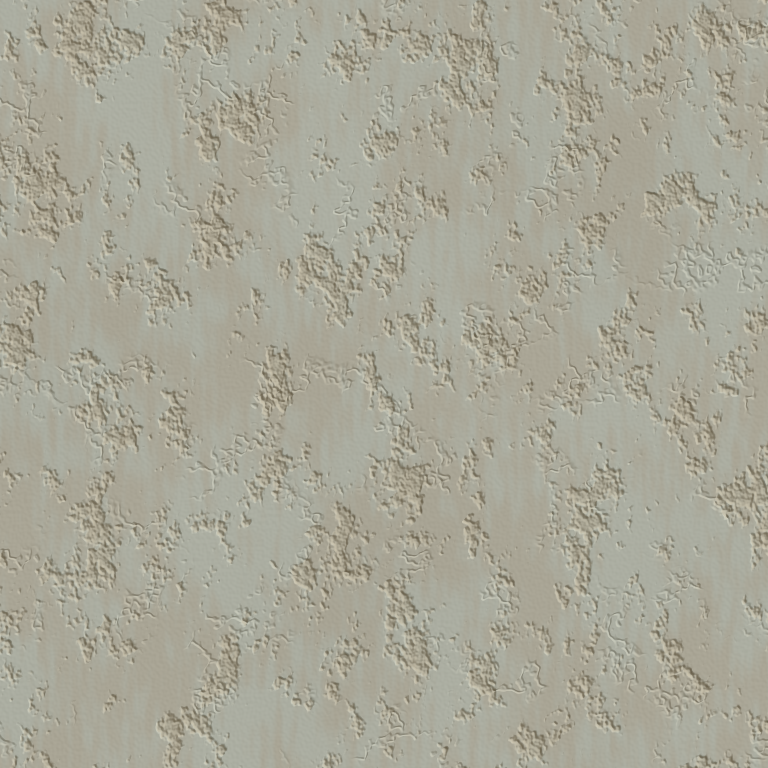
Give the GLSL for this texture, as a Shadertoy shader.

```glsl
// Weathered grey-green plaster: smooth skin broken by ragged crumbling patches and hairline cracks.

const vec3 COOL_SKIN = vec3(0.672, 0.682, 0.634);
const vec3 WARM_SKIN = vec3(0.662, 0.646, 0.584);
const vec3 PIT_EARTH = vec3(0.635, 0.605, 0.525);
const vec2 TO_LIGHT = vec2(0.68, 0.73);

// Hash without sine: a unit vector for each lattice cell
vec2 hashDirection(vec2 cell) {
    vec3 q = fract(vec3(cell.xyx) * vec3(0.1031, 0.1030, 0.0973));
    q += dot(q, q.yzx + 33.33);
    vec2 v = fract((q.xx + q.yz) * q.zy) * 2.0 - 1.0;
    return v / max(length(v), 0.001);
}

float gradientNoise(vec2 p) {
    vec2 i = floor(p), f = fract(p);
    vec2 u = f * f * f * (f * (f * 6.0 - 15.0) + 10.0);
    vec2 e = vec2(0.0, 1.0);
    float a = dot(hashDirection(i), f);
    float b = dot(hashDirection(i + e.yx), f - e.yx);
    float c = dot(hashDirection(i + e.xy), f - e.xy);
    float d = dot(hashDirection(i + e.yy), f - e.yy);
    return mix(mix(a, b, u.x), mix(c, d, u.x), u.y);
}

// Rotated octaves hide the lattice
float fbm(vec2 p, int octaves, float gain) {
    const mat2 TURN = mat2(1.6, 1.2, -1.2, 1.6);
    float sum = 0.0, amplitude = 1.0;
    for (int i = 0; i < octaves; i++) {
        sum += amplitude * gradientNoise(p);
        p = TURN * p + 17.3;
        amplitude *= gain;
    }
    return sum;
}

// Depth of the broken patches, 0 on the intact skin
float pitDepth(vec2 p) {
    float cluster = 0.2 * gradientNoise(p * 5.0 + 41.0);
    float decay = fbm(p * vec2(12.5, 10.0) + 5.0, 5, 0.77);
    return smoothstep(0.16, 0.68, decay + cluster);
}

// Jagged hairline cracks along noise contours, kept only in places
float crackDepth(vec2 p) {
    float line = 1.0 - smoothstep(0.0, 0.13, abs(fbm(p * 8.0 + 90.0, 5, 0.72)));
    float presence = smoothstep(0.06, 0.25, gradientNoise(p * 13.0 + 63.0));
    return line * presence;
}

float surfaceHeight(vec2 p) {
    float pit = pitDepth(p);
    float crumbs = fbm(p * 125.0, 2, 0.7) * smoothstep(0.0, 0.35, pit);
    float grain = 0.05 * gradientNoise(p * 210.0 + 8.0);
    return -pit - 0.45 * crackDepth(p) + 0.45 * crumbs + grain;
}

// Slope toward the light, positive on lit faces
float relief(vec2 p, float reach) {
    vec2 stepToLight = TO_LIGHT * reach;
    return surfaceHeight(p - stepToLight) - surfaceHeight(p + stepToLight);
}

// Faint mottling and short vertical trowel streaks
vec3 skinColor(vec2 p) {
    float mottle = fbm(p * vec2(8.0, 5.0) + 29.0, 4, 0.65);
    float streak = gradientNoise(p * vec2(95.0, 16.0) + 3.0);
    float warmth = smoothstep(-0.4, 0.4, 0.8 * mottle + 0.6 * streak);
    float tone = 0.012 * gradientNoise(p * 3.0 + 77.0);
    return mix(COOL_SKIN, WARM_SKIN, warmth) + tone;
}

void mainImage(out vec4 fragColor, in vec2 fragCoord) {
    vec2 p = fragCoord / iResolution.y;

    vec3 color = mix(skinColor(p), PIT_EARTH, 0.6 * smoothstep(0.0, 0.7, pitDepth(p)));

    // Soft limits keep shadows deeper than highlights
    float slope = relief(p, 0.0012);
    float highlight = 0.16 * (1.0 - exp(-2.4 * max(slope, 0.0)));
    float shadow = 0.31 * (1.0 - exp(-1.6 * max(-slope, 0.0)));
    color += highlight * vec3(1.0, 0.97, 0.88);
    color -= shadow * vec3(0.95, 1.0, 1.04);

    fragColor = vec4(color, 1.0);
}
```
